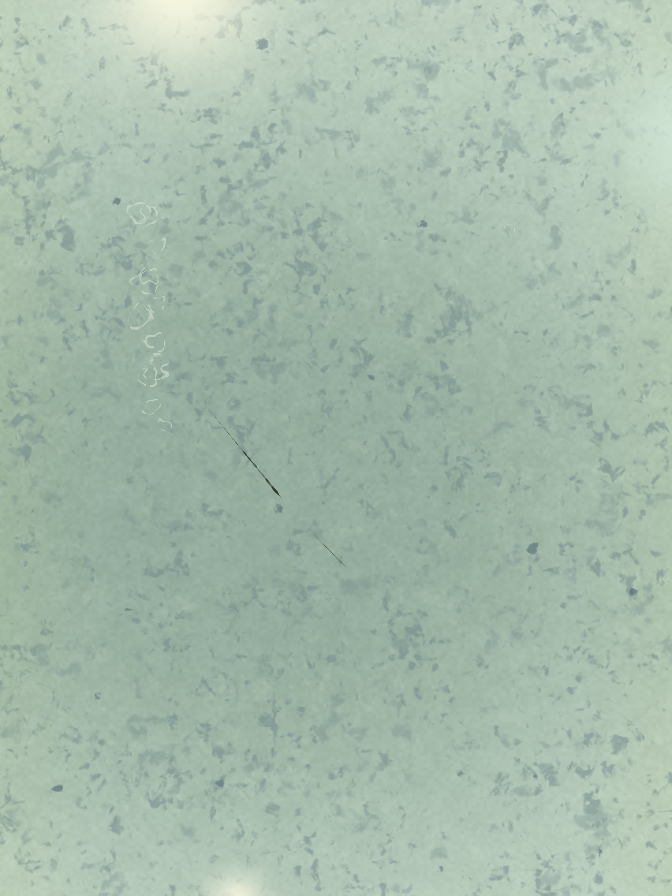
Reproduce this texture procedurally as a WebGL 1 fragment shader.

```glsl
precision highp float;
// Worn sage-green linoleum: fine smoky flecks, dark spots, chalk rings, a scratch and lamp glare.
uniform vec2 u_resolution;

#define FLECK_SCALE 105.0
#define FLECK_CUT 0.63
#define FLECK_STRENGTH 0.48
#define GRAIN_SCALE 240.0
#define GRAIN_STRENGTH 0.03
#define SPOT_SCALE 11.0
#define SPOT_SHARE 0.2
#define RING_COUNT 13
#define RING_STRENGTH 0.6
#define SCRATCH_WIDTH 0.0016

const vec3 SAGE_DARK = vec3(0.585, 0.68, 0.62);
const vec3 SAGE_LIGHT = vec3(0.745, 0.82, 0.757);
const vec3 SMOKE = vec3(0.42, 0.51, 0.53);
const vec3 SLATE = vec3(0.32, 0.41, 0.45);
const vec3 CHALK = vec3(0.84, 0.89, 0.81);
const vec3 SOIL = vec3(0.17, 0.19, 0.13);
const vec3 WARM_GLARE = vec3(0.97, 0.97, 0.88);
const vec3 COOL_GLARE = vec3(0.83, 0.91, 0.86);

float hash(vec2 p) {
  vec3 q = fract(vec3(p.xyx) * 0.1031);
  q += dot(q, q.yzx + 33.33);
  return fract((q.x + q.y) * q.z);
}

vec2 hash2(vec2 p) {
  return vec2(hash(p), hash(p + 57.3));
}

float noise(vec2 p) {
  vec2 i = floor(p), f = fract(p);
  f = f * f * (3.0 - 2.0 * f);
  return mix(mix(hash(i), hash(i + vec2(1.0, 0.0)), f.x),
             mix(hash(i + vec2(0.0, 1.0)), hash(i + 1.0), f.x), f.y);
}

float fbm(vec2 p) {
  float sum = 0.0, amp = 0.54;
  for (int i = 0; i < 3; i++) {
    sum += amp * noise(p);
    p = mat2(1.6, 1.2, -1.2, 1.6) * p + 19.7;
    amp *= 0.56;
  }
  return sum;
}

float glow(vec2 p, vec2 centre, vec2 size) {
  vec2 q = (p - centre) / size;
  return exp(-dot(q, q));
}

// Small ragged stains, gathered where a slower density field is high
float flecks(vec2 p, float scale) {
  vec2 warp = vec2(noise(p * 70.0), noise(p * 70.0 + 31.0)) - 0.5;
  float density = 0.34 * (noise(p * 30.0 + scale) - 0.5) + 0.12 * (noise(p * 11.0) - 0.5);
  float field = fbm((p + 0.007 * warp) * scale + scale);
  return smoothstep(FLECK_CUT, FLECK_CUT + 0.27, field + density);
}

// Rare ragged dark blots, at most one per grid cell
float spots(vec2 p, float px) {
  vec2 cell = floor(p * SPOT_SCALE);
  vec2 centre = (cell + 0.2 + 0.6 * hash2(cell + 3.0)) / SPOT_SCALE;
  float radius = mix(0.001, 0.005, hash(cell + 11.0));
  float d = length(p - centre) + 0.013 * (fbm(p * 150.0) - 0.5) - radius;
  float present = step(hash(cell + 23.0), SPOT_SHARE);
  return present * (1.0 - smoothstep(-0.001 - px, 0.001 + px, d));
}

// Broken chalk outlines in a loose column, plus a lone one at the right
float rings(vec2 p, float px) {
  float mask = 0.0;
  for (int i = 0; i < RING_COUNT; i++) {
    float n = float(i);
    vec2 h = hash2(vec2(n, 7.0));
    vec2 centre = vec2(0.13 + 0.065 * h.x, 0.49 + 0.29 * (n + h.y) / float(RING_COUNT));
    if (i == 0) centre = vec2(0.569, 0.745);
    vec2 q = p - centre;
    float radius = mix(0.003, 0.013, hash(vec2(n, 41.0)));
    float d = length(q) + 0.012 * (noise(q * 120.0 + n * 9.0) - 0.5) - radius;
    mask = max(mask, 1.0 - smoothstep(0.0004, 0.0004 + px, abs(d)));
  }
  return mask * smoothstep(0.3, 0.6, noise(p * 230.0));
}

// Hairline that swells and breaks along its length
float scratch(vec2 p, vec2 a, vec2 b, float width, float px) {
  vec2 ab = b - a;
  float t = clamp(dot(p - a, ab) / dot(ab, ab), 0.0, 1.0);
  float swell = smoothstep(0.1, 0.7, t) * (1.0 - smoothstep(0.92, 1.0, t));
  float w = width * swell * noise(p * 210.0);
  float line = 1.0 - smoothstep(w - 0.5 * px, w + 0.5 * px, length(p - a - ab * t));
  return line * mix(0.3, 1.0, smoothstep(0.25, 0.55, noise(p * 130.0)));
}

void main() {
  vec2 p = gl_FragCoord.xy / u_resolution.y;
  float px = 1.0 / u_resolution.y;

  // Uneven light: dim middle, paler and slightly yellow toward the rim
  float rim = smoothstep(0.1, 0.62, length((p - vec2(0.29, 0.44)) * vec2(0.85, 1.0)));
  vec3 col = mix(SAGE_DARK, SAGE_LIGHT, rim);
  col.b -= 0.025 * smoothstep(0.25, 0.4, abs(p.x - 0.375));

  // Mottling and fine grain
  col += 0.035 * (fbm(p * 45.0) - 0.5);
  col += GRAIN_STRENGTH * (noise(p * GRAIN_SCALE) - 0.5);
  col = mix(col, CHALK, 0.13 * flecks(p + 4.0, FLECK_SCALE));

  // Stains and wear
  float smoke = max(flecks(p, FLECK_SCALE), 0.65 * flecks(p + 2.0, FLECK_SCALE * 0.7));
  col = mix(col, SMOKE, FLECK_STRENGTH * smoke);
  col = mix(col, SLATE, 0.6 * spots(p, px));
  col = mix(col, CHALK, RING_STRENGTH * rings(p, px));
  float cut = scratch(p, vec2(0.234, 0.542), vec2(0.315, 0.443), SCRATCH_WIDTH, px);
  cut = max(cut, scratch(p, vec2(0.349, 0.405), vec2(0.387, 0.366), SCRATCH_WIDTH * 0.6, px));
  col = mix(col, SOIL, 0.9 * cut);

  // Lamp reflections
  col = mix(col, WARM_GLARE, 0.95 * glow(p, vec2(0.2, 1.01), vec2(0.085, 0.08)));
  col = mix(col, COOL_GLARE, 0.8 * glow(p, vec2(0.77, 0.85), vec2(0.075, 0.085)));
  col = mix(col, WARM_GLARE, 0.85 * glow(p, vec2(0.264, -0.005), vec2(0.03, 0.028)));
  gl_FragColor = vec4(col, 1.0);
}
```
